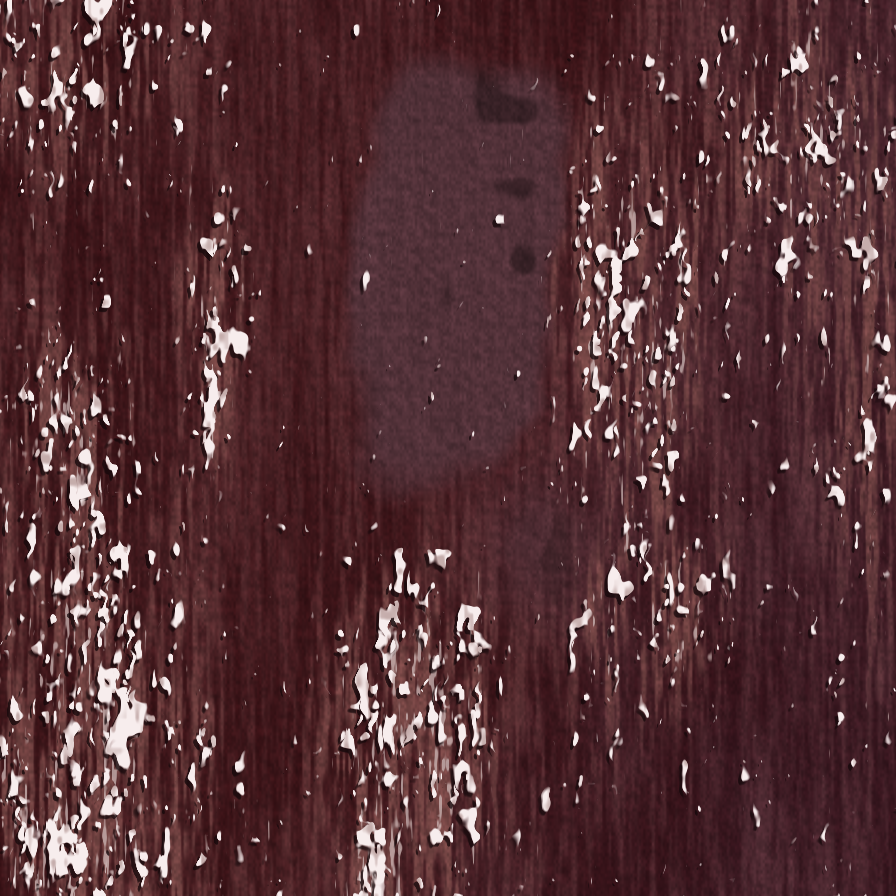
This texture is drawn by a Shadertoy shader. Its source:

```glsl
// Weathered dark red paint peeling in vertical flakes from pale wood
#define DARK_PAINT vec3(0.215, 0.065, 0.080)
#define MID_PAINT vec3(0.335, 0.165, 0.180)
#define WORN_PAINT vec3(0.480, 0.290, 0.280)
#define SMOOTH_PAINT vec3(0.325, 0.200, 0.230)
#define BARE_PALE vec3(0.970, 0.930, 0.930)
#define BARE_DULL vec3(0.640, 0.510, 0.500)
#define SHADOW_COLOR vec3(0.070, 0.025, 0.035)
#define SHADOW_SHIFT vec2(0.0035, 0.0045)
#define FLAKE_SCALE vec2(64.0, 29.0)
#define FLAKE_SPARSE 0.86
#define FLAKE_DENSE 0.59

float hash(vec2 p) {
    return fract(sin(dot(p, vec2(127.1, 311.7))) * 43758.5453);
}

float noise(vec2 p) {
    vec2 cell = floor(p), f = fract(p);
    f = f * f * (3.0 - 2.0 * f);
    float low = mix(hash(cell), hash(cell + vec2(1, 0)), f.x);
    float high = mix(hash(cell + vec2(0, 1)), hash(cell + vec2(1, 1)), f.x);
    return mix(low, high, f.y);
}

float fbm(vec2 p) {
    float sum = 0.0, weight = 0.5;
    for (int i = 0; i < 4; i++) {
        sum += weight * noise(p);
        p = p * 2.03 + 17.3;
        weight *= 0.5;
    }
    return sum / 0.9375;
}

float blob(vec2 p, vec2 center, vec2 radius) {
    vec2 d = (p - center) / radius;
    return exp(-dot(d, d));
}

// Intact, smoother film of paint in the upper middle
float smoothPatch(vec2 p) {
    p += 0.10 * (vec2(fbm(p * 7.0), fbm(p * 7.0 + 31.0)) - 0.5);
    vec2 d = abs((p - vec2(0.5 + 0.12 * (p.y - 0.7), 0.7)) / vec2(0.105, 0.225));
    float body = 1.0 - smoothstep(0.65, 1.25, length(d * d));
    return max(body, 0.7 * blob(p, vec2(0.60, 0.38), vec2(0.05, 0.07)));
}

// Where the paint has weathered away, broken up into columns
float wearAmount(vec2 p) {
    vec2 q = p + 0.09 * (vec2(fbm(p * 6.0 + 5.0), fbm(p * 6.0 + 47.0)) - 0.5);
    float wear = 0.75 * blob(q, vec2(0.09, 0.47), vec2(0.08, 0.20));
    wear += 0.85 * blob(q, vec2(0.10, 0.12), vec2(0.13, 0.20));
    wear += 0.60 * blob(q, vec2(0.08, 0.92), vec2(0.11, 0.13));
    wear += 0.60 * blob(q, vec2(0.24, 0.62), vec2(0.030, 0.20));
    wear += 1.00 * blob(q, vec2(0.47, 0.20), vec2(0.085, 0.16));
    wear += 0.60 * blob(q, vec2(0.47, 0.02), vec2(0.11, 0.09));
    wear += 0.75 * blob(q, vec2(0.70, 0.62), vec2(0.10, 0.22));
    wear += 0.50 * blob(q, vec2(0.72, 0.32), vec2(0.09, 0.18));
    wear += 0.50 * blob(q, vec2(0.90, 0.87), vec2(0.14, 0.20));
    wear += 0.40 * blob(q, vec2(0.97, 0.50), vec2(0.06, 0.30));
    wear *= 0.45 + 1.10 * noise(p * vec2(30.0, 7.0) + 9.0);
    return clamp(wear + 0.07, 0.0, 1.0) * (1.0 - 0.9 * smoothPatch(p));
}

// Torn chips: large cores with ragged smaller detail
float flakes(vec2 p, float wear) {
    vec2 q = p + vec2(0.006, 0.004) * (noise(p * 90.0) - 0.5);
    q.x += 0.25 * q.y * (noise(p * vec2(9.0, 5.0)) - 0.5) * 0.1;
    float coarse = 0.62 * noise(q * FLAKE_SCALE) + 0.38 * noise(q * FLAKE_SCALE * 2.6 + 7.0);
    float fine = 0.55 * noise(q * FLAKE_SCALE * 2.1 + 53.0) + 0.45 * noise(q * FLAKE_SCALE * 3.9);
    float level = mix(FLAKE_SPARSE, FLAKE_DENSE, wear);
    float chips = smoothstep(level, level + 0.06, coarse);
    return max(chips, smoothstep(level + 0.02, level + 0.11, fine));
}

void mainImage(out vec4 fragColor, in vec2 fragCoord) {
    vec2 uv = fragCoord / iResolution.xy;
    float wear = wearAmount(uv);
    float film = smoothPatch(uv);

    // Streaked paint with broad tonal drift
    float streak = 0.55 * noise(uv * vec2(170.0, 9.0)) + 0.45 * noise(uv * vec2(310.0, 34.0));
    float drift = fbm(uv * vec2(9.0, 5.0) + 3.0);
    float tone = smoothstep(0.22, 0.82, 0.55 * streak + 0.45 * drift + 0.12 * wear);
    vec3 color = mix(DARK_PAINT, MID_PAINT, tone);
    float purple = smoothstep(0.45, 1.0, uv.x + 0.3 * (drift - uv.y));
    color += purple * vec3(-0.015, 0.008, 0.025);
    float worn = smoothstep(0.42, 0.80, streak + 0.20 * (wear - 0.3));
    color = mix(color, WORN_PAINT, worn * smoothstep(0.05, 0.65, wear) * 0.85);

    // Smooth film with tiny pimples and dark stains
    float stain = smoothstep(0.68, 0.85, noise(uv * 24.0 + 11.0));
    vec3 filmColor = SMOOTH_PAINT * (0.93 + 0.14 * streak) * (1.0 - 0.35 * stain);
    color = mix(color, filmColor, film * 0.92);
    float relief = noise(uv * 110.0) - noise(uv * 110.0 + vec2(0.45, 0.6));
    color *= 1.0 - 0.16 * relief;
    color *= 0.88 + 0.24 * noise(uv * vec2(420.0, 260.0));

    // Pale fibres exposed along the grain
    float fibre = 0.5 * noise(uv * vec2(240.0, 20.0) + 5.0) + 0.5 * noise(uv * vec2(350.0, 75.0));
    float fibreLevel = mix(0.92, 0.60, wear);
    float exposed = smoothstep(fibreLevel, fibreLevel + 0.14, fibre);
    color = mix(color, mix(BARE_DULL, BARE_PALE, exposed * 0.5), exposed * 0.75);

    // Chips with a shaded lower left rim
    float chip = flakes(uv, wear);
    float shade = flakes(uv + SHADOW_SHIFT, wear) * (1.0 - chip);
    color = mix(color, SHADOW_COLOR, shade * 0.75);
    float grime = smoothstep(0.55, 0.90, noise(uv * vec2(150.0, 80.0) + 21.0));
    color = mix(color, mix(BARE_PALE, BARE_DULL, grime * 0.6), chip);

    fragColor = vec4(clamp(color, 0.0, 1.0), 1.0);
}
```
